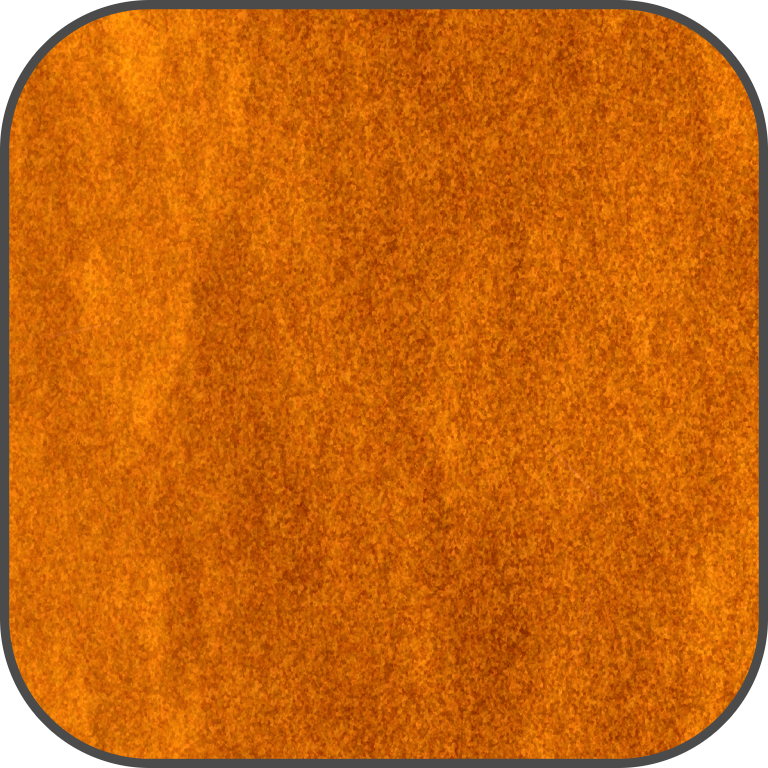
This texture is drawn by a Shadertoy shader. Its source:

```glsl
// Weathered orange rust on a rounded plate with a dark grey rim, on white.
// Soft cellular noise, stretched to several sizes, gives the vertical
// streaks, worn patches and fine grain; a cosine darkens the middle.

vec3 hash3(vec2 cell) {
    vec3 q = fract(cell.xyx * vec3(0.1031, 0.1030, 0.0973));
    q += dot(q, q.yxz + 33.33);
    return fract((q.xxy + q.yzz) * q.zyx);
}

// Cellular noise with blended cell values, centred on zero
float cells(vec2 p) {
    vec2 base = floor(p);
    float total = 0.0, weights = 0.0;
    for (int j = -1; j <= 1; j++)
    for (int i = -1; i <= 1; i++) {
        vec2 cell = base + vec2(i, j);
        vec3 h = hash3(cell + 17.0);
        vec2 toSeed = cell + h.xy - p;
        float w = exp(-8.0 * dot(toSeed, toSeed));
        total += w * h.z;
        weights += w;
    }
    return total / weights - 0.5;
}

float roundedBox(vec2 p, float halfSize, float radius) {
    vec2 q = abs(p) - halfSize + radius;
    return length(max(q, 0.0)) + min(max(q.x, q.y), 0.0) - radius;
}

// Thin scratch that fades towards both ends
float scratch(vec2 p, vec2 a, vec2 b) {
    vec2 ab = b - a;
    float t = clamp(dot(p - a, ab) / dot(ab, ab), 0.0, 1.0);
    float d = length(p - a - t * ab);
    return smoothstep(0.0028, 0.0005, d) * sqrt(4.0 * t * (1.0 - t));
}

vec3 rust(vec2 p) {
    // Ragged outlines for the larger shapes
    vec2 warped = p + vec2(0.012, 0.03) * vec2(cells(p * 45.0), cells(p * 38.0 + 70.0));
    float leftSide = smoothstep(0.6, 0.1, p.x);

    // Broad shading and vertical streaks
    float tone = 0.032 * cos(6.2832 * (p.x - 0.04)) - 0.012 * sin(5.0 * p.y + 3.0 * p.x);
    tone += 0.085 * cells(warped * vec2(11.0, 3.0) + 5.0);
    tone += 0.075 * cells(warped * vec2(34.0, 8.0) + 31.0);
    tone += 0.065 * cells(warped * vec2(95.0, 26.0) + 53.0);

    // Bright worn patches, mostly on the left
    float patches = cells(warped * vec2(27.0, 7.5) + 90.0);
    tone += (0.02 + 0.06 * leftSide) * smoothstep(0.12, 0.42, patches);

    // Fine grain, crisper towards the right
    float grain = 0.20 * cells(p * vec2(250.0, 190.0) + 11.0)
                + 0.15 * cells(p * vec2(430.0, 350.0) + 23.0);
    tone += grain * mix(1.12, 0.85, leftSide);

    // Scratches
    float marks = scratch(p, vec2(0.71, 0.425), vec2(0.795, 0.335))
                + 0.6 * scratch(p, vec2(0.055, 0.56), vec2(0.16, 0.582))
                + 0.6 * scratch(p, vec2(0.745, 0.13), vec2(0.775, 0.25));
    tone += 0.07 * marks;

    // Tone to orange, with slight drift between red and yellow
    float hue = cells(p * vec2(120.0, 90.0) + 41.0);
    vec3 color = vec3(0.803, 0.391, 0.018) + tone * vec3(1.0, 0.78, 0.08);
    color.g += 0.045 * hue;
    color.b += 0.6 * max(grain - 0.06, 0.0) + 0.1 * marks;
    return clamp(color, 0.0, 1.0);
}

void mainImage(out vec4 fragColor, in vec2 fragCoord) {
    vec2 p = fragCoord / iResolution.xy;
    float pixel = 1.0 / iResolution.y;

    // Plate, rim and white surround
    float edge = roundedBox(p - 0.5, 0.5, 0.195);
    float plate = clamp(0.5 - edge / pixel, 0.0, 1.0);
    float inside = clamp(0.5 - (edge + 0.012) / pixel, 0.0, 1.0);
    vec3 rim = vec3(0.30, 0.295, 0.295);
    vec3 color = mix(vec3(1.0), rim, plate);
    color = mix(color, rust(p), inside);
    fragColor = vec4(color, 1.0);
}
```
